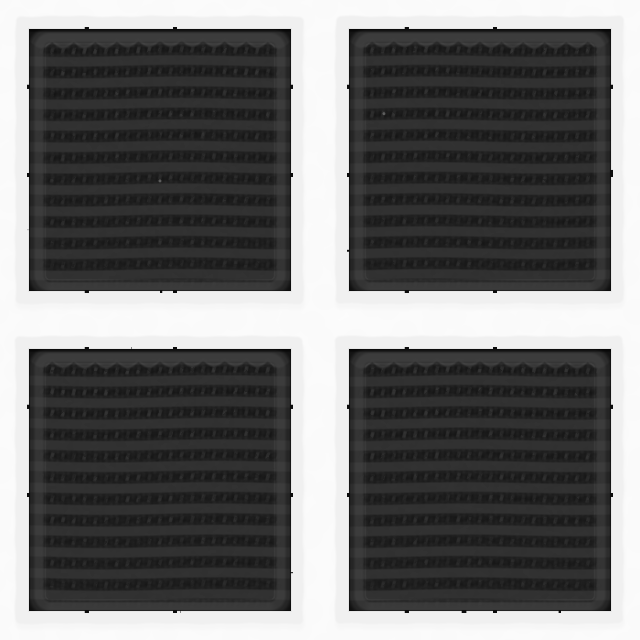
Write a three.js fragment shader that draws this pattern.

```glsl
// Dark ribbed square panels with beaded rows, set in pale rims on a white ground.
#define TILES 2.0       // panels across and down
#define PANEL 0.41      // half side of a panel, in tile units
#define RIM 0.449       // half side of the pale rim
#define RIBS 12.27      // horizontal ribs per panel
#define BEADS 12.17     // bead columns per panel
#define SOFT 0.0025     // edge smoothing, in tile units
#define GROUND 0.982
#define RIM_TONE 0.94
#define RIB_TONE 0.192
#define GAP_TONE 0.118
#define FRAME_TONE 0.245
#define TAU 6.2831853

varying vec2 vUv;

float hash(vec2 p) {
  return fract(sin(dot(p, vec2(12.71, 31.17))) * 4375.5);
}

// Cellular noise that wraps after the given number of cells:
// x is the distance to the nearest point, y its random value.
vec2 cellular(vec2 p, vec2 period) {
  vec2 cell = floor(p), f = fract(p);
  vec2 best = vec2(8.0, 0.0);
  for (int j = -1; j <= 1; j++) {
    for (int i = -1; i <= 1; i++) {
      vec2 o = vec2(float(i), float(j));
      vec2 id = mod(cell + o, period);
      float r = hash(id);
      float d = length(o + vec2(r, hash(id + 17.3)) - f);
      if (d < best.x) best = vec2(d, r);
    }
  }
  return best;
}

float roundBox(vec2 p, vec2 halfSize, float radius) {
  vec2 q = abs(p) - halfSize + radius;
  return length(max(q, 0.0)) + min(max(q.x, q.y), 0.0) - radius;
}

float inside(float d) {
  return 1.0 - smoothstep(-SOFT * 0.5, SOFT * 0.5, d);
}

// White ground with a wobbly rim and a faint shade below it
float surround(vec2 d) {
  vec2 wave = sin(vUv.yx * TAU * 7.0) + sin(vUv.yx * TAU * 19.0 + 1.7);
  float mottle = cellular(vUv * 24.0, vec2(24.0)).x;
  float tone = GROUND + 0.008 * (mottle - 0.45);
  vec2 p = d + wave * 0.0012;
  float shade = roundBox(p + vec2(0.0, 0.018), vec2(RIM + 0.003, RIM), 0.02);
  tone = mix(tone, 0.966, 1.0 - smoothstep(-0.008, 0.008, shade));
  float rim = roundBox(p + vec2(0.002, 0.0), vec2(RIM), 0.015);
  return mix(tone, RIM_TONE, 1.0 - smoothstep(-0.005, 0.005, rim));
}

// Ribs, beads and raised frame of one panel
float panel(vec2 d, vec2 tile) {
  float down = 0.5 - d.y / PANEL * 0.5;
  float row = down * RIBS + 0.04 * sin(d.x * 9.0 + tile.x * 2.0 + tile.y);
  float col = 6.0 + d.x / PANEL * 0.5 * BEADS;

  // Ribs, with a scalloped lower edge on the first
  float rib = smoothstep(-0.2, 0.5, -cos(TAU * row));
  float scallop = 0.52 + 0.28 * abs(sin(col * TAU * 0.5));
  float first = 1.0 - smoothstep(scallop, scallop + 0.16, row);
  rib = mix(rib, first, 1.0 - step(1.0, row));

  // Beads and threads in the gaps, fading downwards
  vec2 grain = cellular(vUv * vec2(120.0, 150.0), vec2(120.0, 150.0));
  float bead = smoothstep(0.1, 0.9, cos(TAU * 2.0 * col + 0.6 * sin(TAU * row)));
  float thread = 0.5 + 0.5 * cos(TAU * 4.0 * col);
  float core = smoothstep(0.3, 0.95, cos(TAU * row));
  float relief = mix(1.2, 0.65, down);
  float gap = GAP_TONE + relief * (0.055 * bead * core * (0.4 + grain.y)
            + 0.016 * thread - 0.022 * core);
  gap += 0.03 * (0.45 - grain.x);
  float tone = mix(gap, RIB_TONE + 0.006 * (grain.y - 0.5), rib);
  tone += 0.03 * exp(-pow((row - scallop) * 14.0, 2.0));

  // Flat border strip and rounded frame
  float frame = roundBox(d + vec2(0.0, 0.006), vec2(0.378, 0.389), 0.035);
  tone = mix(tone, mix(0.145, 0.178, rib), smoothstep(-0.008, 0.008, frame));
  float ridge = 1.0 - smoothstep(0.008, 0.021, abs(frame));
  float side = smoothstep(0.34, 0.37, abs(d.x));
  tone = mix(tone, FRAME_TONE - 0.03 * (1.0 - rib) * side, ridge * 0.85);
  tone += 0.035 * (1.0 - smoothstep(0.001, 0.004, abs(frame + 0.02)));

  // Dark corners and edges, heaviest along the top
  tone *= 1.0 - 0.55 * smoothstep(0.022, 0.04, frame);
  float edge = PANEL - max(abs(d.x), abs(d.y));
  tone *= mix(0.55, 1.0, smoothstep(0.0, 0.006, edge));
  tone *= mix(0.4, 1.0, smoothstep(0.004, 0.014, PANEL - d.y));

  // Rare pale specks
  vec2 speck = cellular(vUv * 40.0, vec2(40.0));
  return tone + 0.22 * step(0.994, speck.y) * (1.0 - smoothstep(0.05, 0.13, speck.x));
}

// Small black tabs on an edge: two regular ones and an occasional stray
float tabs(float along, float across, vec2 seed) {
  float regular = min(abs(along - 0.271), abs(along - 0.547)) - 0.0065;
  float stray = abs(along - 0.2 - 0.6 * hash(seed)) - 0.009 * hash(seed + 3.1);
  stray += step(hash(seed + 5.7), 0.5);
  return inside(max(min(regular, stray), abs(across - 0.001) - 0.0045));
}

void main() {
  vec2 p = vUv * TILES;
  vec2 tile = mod(floor(p), TILES);
  vec2 d = fract(p) - 0.5;
  float tone = mix(surround(d), panel(d, tile), inside(max(abs(d.x), abs(d.y)) - PANEL));
  vec2 across = abs(d) - PANEL;
  vec2 seed = tile * 7.0 + step(0.0, d) * 2.3;
  float tab = max(tabs(d.x + 0.5, across.y, seed.xy + vec2(0.0, 1.9)),
                  tabs(0.5 - d.y, across.x, seed.yx + vec2(4.1, 0.0)));
  gl_FragColor = vec4(vec3(mix(tone, 0.05, tab)), 1.0);
}
```
